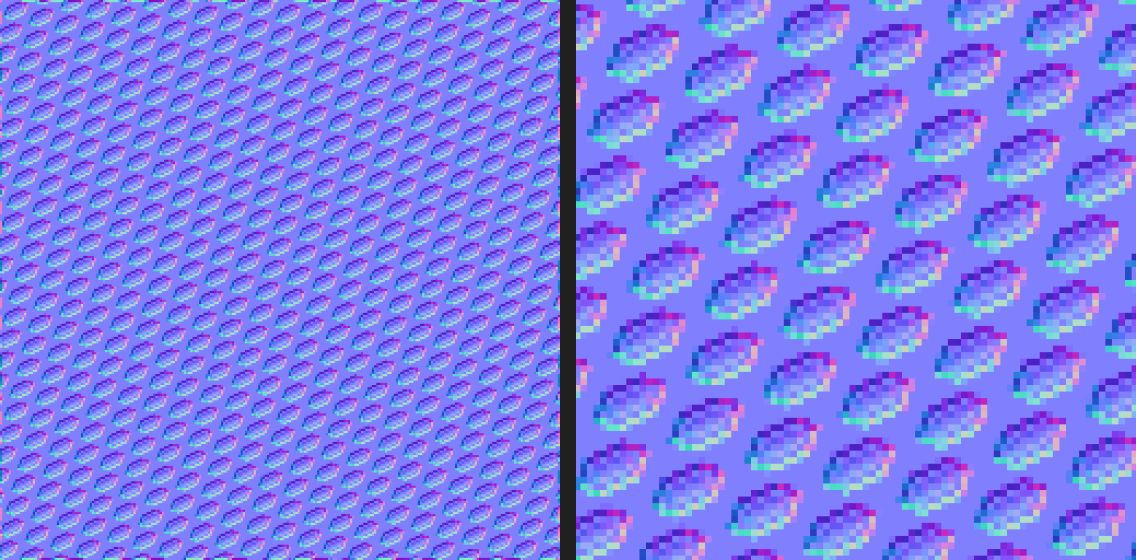
Left, the full canvas; right, a detail of the centre.
A Shadertoy shader for this texture map:

```glsl
// Tangent-space normal map of a tread plate: raised, skewed hexagonal studs
// on a tilted rectangular lattice. A two-step height field is differenced on a
// coarse texel grid, so each stud picks up its own stair-stepped outline.

const float TEXELS = 256.0;                  // texels across the canvas
const vec2 SPACING = vec2(12.05, 10.4);      // lattice pitch, in texels
const vec2 ANCHOR = vec2(125.0, 133.0);      // centre of one stud, in texels
const float TILT = radians(-15.2);           // lattice direction
const float REACH = 0.55;                    // half width of the difference
const float RIM_HEIGHT = 1.5;
const float TERRACE_HEIGHT = 0.4;

vec2 direction(float angle) {
    return vec2(cos(angle), sin(angle));
}

// Offset from the nearest stud centre, kept in canvas orientation
vec2 latticeOffset(vec2 p, vec2 pitch, float angle) {
    vec2 along = direction(angle);
    vec2 across = vec2(-along.y, along.x);
    vec2 q = vec2(dot(p, along), dot(p, across));
    q -= pitch * round(q / pitch);
    return q.x * along + q.y * across;
}

// Distance to a hexagon made of three pairs of parallel sides
float skewHexagon(vec2 p) {
    float sides = abs(dot(p, direction(radians(-20.0)))) - 3.95;
    float longEdges = abs(dot(p, direction(radians(114.6)))) - 2.69;
    float corners = abs(dot(p, direction(radians(70.0)))) - 4.2;
    return max(sides, max(longEdges, corners));
}

float ramp(float start, float end, float x) {
    return clamp((x - start) / (end - start), 0.0, 1.0);
}

// Thin steep rim, flat ledge, then a shallow inner terrace
float studHeight(vec2 texel) {
    vec2 p = mod(texel, TEXELS) - ANCHOR;    // wraps at the canvas border
    float depth = -skewHexagon(latticeOffset(p, SPACING, TILT));
    return RIM_HEIGHT * ramp(-0.25, 0.2, depth)
         + TERRACE_HEIGHT * ramp(1.5, 1.8, depth);
}

// Encoded normal at a texel centre, green axis pointing down
vec3 normalColour(vec2 texel) {
    vec2 dx = vec2(REACH, 0.0);
    vec2 dy = dx.yx;
    vec2 slope = vec2(studHeight(texel + dx) - studHeight(texel - dx),
                      studHeight(texel + dy) - studHeight(texel - dy));
    slope /= 2.0 * REACH;
    return 0.5 + 0.5 * normalize(vec3(-slope.x, slope.y, 1.0));
}

void mainImage(out vec4 fragColor, in vec2 fragCoord) {
    vec2 p = TEXELS * fragCoord / iResolution.xy;
    vec2 pixelSize = TEXELS / iResolution.xy;

    // Blend neighbouring texels only within one pixel of their shared border
    vec2 border = floor(p + 0.5);
    vec2 blend = clamp((p - border) / pixelSize, -0.5, 0.5) + 0.5;

    vec3 colour = vec3(0.0);
    for (int i = 0; i < 4; i++) {
        vec2 corner = vec2(i & 1, i >> 1);
        vec2 weight = mix(1.0 - blend, blend, corner);
        colour += weight.x * weight.y * normalColour(border + corner - 0.5);
    }
    fragColor = vec4(colour, 1.0);
}
```
